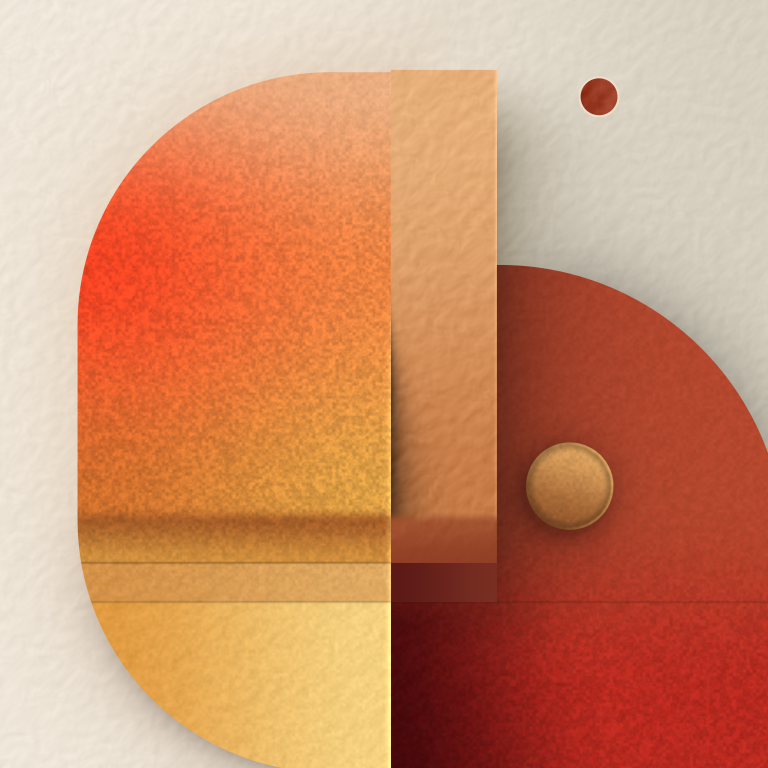
A Shadertoy shader for this background:

```glsl
#define SEAM_X 0.509
#define PANEL_X 0.647
#define TOP_Y 0.909
#define FOLD_Y 0.329
#define LIP_Y 0.267
#define STRIP_Y 0.216
#define GRAIN_SCALE 230.0
#define RELIEF_SCALE 95.0
#define GRAIN_AMOUNT 0.20
#define RELIEF_AMOUNT 0.075

float hash(vec2 p) {
    vec3 q = fract(vec3(p.xyx) * 0.1031);
    q += dot(q, q.yzx + 33.33);
    return fract((q.x + q.y) * q.z);
}
float noise(vec2 p) {
    vec2 i = floor(p), f = fract(p);
    f = f * f * (3.0 - 2.0 * f);
    return mix(mix(hash(i), hash(i + vec2(1, 0)), f.x),
               mix(hash(i + vec2(0, 1)), hash(i + vec2(1, 1)), f.x), f.y);
}
// Bumpy surface lit from the upper left
float relief(vec2 p) {
    vec2 q = p * RELIEF_SCALE, toLight = vec2(-0.3, 0.3);
    q += 1.5 * noise(q * 0.4);
    return noise(q) - noise(q + toLight) + 0.5 * (noise(q * 2.1) - noise(q * 2.1 + toLight));
}
float fill(float d) { return clamp(0.5 - d * iResolution.y, 0.0, 1.0); }
float line(float d, float width) { return exp(-d * d / (width * width)); }
float box(vec2 p, vec2 lo, vec2 hi) {
    vec2 d = max(lo - p, p - hi);
    return max(d.x, d.y);
}
// Half capsule that ends in a straight edge at the seam
float capsule(vec2 p) {
    vec2 q = p - vec2(0.430, clamp(p.y, 0.323, 0.577));
    return max(length(vec2(min(q.x, 0.0), q.y)) - 0.329, p.x - SEAM_X);
}
float arch(vec2 p) {
    vec2 q = p - vec2(0.651, min(p.y, 0.284));
    return max(length(vec2(max(q.x, 0.0), q.y)) - 0.371, SEAM_X - p.x);
}

// Plaster wall with soft contact shadows
vec3 wallColor(vec2 p, float bump) {
    vec3 c = mix(vec3(0.935, 0.905, 0.855), vec3(0.845, 0.815, 0.75), smoothstep(0.3, 1.0, p.x));
    float d = max(capsule(p), 0.0);
    c *= 1.0 - vec3(0.03, 0.07, 0.10) * exp(-d * 16.0);
    c *= 1.0 - 0.22 * exp(-d * 45.0) * (1.0 - smoothstep(0.0, 0.4, p.y));
    float shade = exp(-max(p.x - PANEL_X, 0.0) * 17.0) * (1.0 - smoothstep(0.78, 0.93, p.y));
    c *= 1.0 - vec3(0.32, 0.34, 0.39) * shade * step(PANEL_X, p.x);
    c *= 1.0 - 0.20 * exp(-max(arch(p), 0.0) * 24.0) * smoothstep(0.6, 0.8, p.x);
    return c + bump * 0.6;
}

// Red arch with a deep shadow under the panel
vec3 archColor(vec2 p, float grain, float bump) {
    vec3 c = mix(vec3(0.72, 0.16, 0.12), vec3(0.71, 0.28, 0.18), smoothstep(0.08, 0.36, p.y));
    c *= 1.0 - 0.42 * exp(-max(p.x - PANEL_X, 0.0) * 13.0) * smoothstep(0.12, 0.3, p.y);
    float gloom = (1.0 - smoothstep(0.50, 0.82, p.x + 0.22 * p.y)) * (1.0 - smoothstep(0.18, 0.30, p.y));
    c = mix(c, vec3(0.25, 0.025, 0.04), 0.95 * gloom);
    c *= 1.0 - 0.13 * line(p.y - STRIP_Y, 0.0016);
    return c * (1.0 + grain * mix(0.9, 0.35, smoothstep(0.1, 0.35, p.y))) + bump * 0.3;
}

// Tan panel, its underside and the dark strip below
vec3 panelColor(vec2 p, float bump) {
    vec3 c = mix(vec3(0.79, 0.49, 0.28), vec3(0.90, 0.68, 0.47), smoothstep(0.33, 0.86, p.y));
    float spread = 0.024 - 0.022 * smoothstep(0.33, 0.62, p.y);
    c *= 1.0 - 0.60 * exp(-max(p.x - SEAM_X, 0.0) / spread) * (1.0 - smoothstep(0.50, 0.64, p.y));
    c += 0.08 * line(p.x - PANEL_X, 0.003);
    vec3 underside = mix(vec3(0.57, 0.25, 0.15), vec3(0.64, 0.33, 0.19), smoothstep(LIP_Y, FOLD_Y, p.y));
    c = mix(underside, c, smoothstep(FOLD_Y - 0.010, FOLD_Y + 0.006, p.y));
    vec3 strip = mix(vec3(0.36, 0.10, 0.09), vec3(0.47, 0.18, 0.13), smoothstep(SEAM_X, PANEL_X, p.x));
    return mix(c, strip, fill(p.y - LIP_Y)) + bump * smoothstep(0.25, 0.36, p.y);
}

// Glowing capsule with fold, pale strip and golden base
vec3 capsuleColor(vec2 p, float grain, float bump) {
    float across = smoothstep(0.10, SEAM_X, p.x);
    vec3 c = mix(vec3(0.80, 0.45, 0.18), vec3(0.87, 0.63, 0.27), across);
    c = mix(c, vec3(0.92, 0.54, 0.27), smoothstep(0.36, 0.66, p.y));
    c = mix(c, vec3(0.92, 0.69, 0.51), smoothstep(0.64, 0.90, p.y));
    vec2 glow = (p - vec2(0.10, 0.65)) / vec2(0.26, 0.19);
    c = mix(c, vec3(0.96, 0.25, 0.13), 0.95 * exp(-dot(glow, glow)));
    vec3 fold = mix(vec3(0.82, 0.56, 0.24), vec3(0.63, 0.35, 0.15), smoothstep(LIP_Y, FOLD_Y, p.y));
    c = mix(fold, c, smoothstep(FOLD_Y - 0.010, FOLD_Y + 0.012, p.y));
    c = mix(c, mix(vec3(0.83, 0.57, 0.28), vec3(0.87, 0.66, 0.38), across), fill(p.y - LIP_Y));
    c = mix(c, mix(vec3(0.88, 0.60, 0.25), vec3(0.96, 0.82, 0.50), across), fill(p.y - STRIP_Y));
    c *= 1.0 - 0.22 * (line(p.y - LIP_Y, 0.0016) + 0.7 * line(p.y - STRIP_Y, 0.0016));
    c += vec3(0.14, 0.15, 0.10) * line(p.x - SEAM_X, 0.005) * (1.0 - smoothstep(0.45, 0.65, p.y));
    float grit = smoothstep(0.20, 0.36, p.y) * (1.0 - smoothstep(0.65, 0.95, p.y));
    return c * (1.0 + grain * (0.25 + 0.75 * grit)) + bump * (1.0 - grit) * 0.7;
}

void mainImage(out vec4 fragColor, in vec2 fragCoord) {
    vec2 p = fragCoord / iResolution.xy;
    float bump = RELIEF_AMOUNT * relief(p);
    float grain = GRAIN_AMOUNT * (noise(p * GRAIN_SCALE) + 0.5 * noise(p * GRAIN_SCALE * 1.9) - 0.75);
    vec3 color = mix(wallColor(p, bump), archColor(p, grain, bump), fill(arch(p)));
    float panel = box(p, vec2(SEAM_X, STRIP_Y), vec2(PANEL_X, TOP_Y));
    color = mix(color, panelColor(p, bump), fill(panel));
    color = mix(color, capsuleColor(p, grain, bump), fill(capsule(p)));
    // Small dot with a pale rim
    vec2 spot = p - vec2(0.780, 0.874);
    color = mix(color, vec3(0.93, 0.87, 0.80), fill(length(spot) - 0.0268));
    color = mix(color, vec3(0.60, 0.23, 0.14) + spot.x * 2.0 + bump, fill(length(spot) - 0.024));
    // Brass button with a soft shadow
    vec2 ball = (p - vec2(0.742, 0.367)) / 0.057;
    float r = length(ball);
    color *= 1.0 - 0.30 * exp(-3.5 * max(length(ball + vec2(0.1, 0.15)) - 0.95, 0.0));
    vec3 brass = mix(vec3(0.60, 0.36, 0.18), vec3(0.85, 0.62, 0.36), smoothstep(-0.9, 0.9, ball.y + 0.3 * ball.x));
    brass *= 1.0 - 0.25 * smoothstep(0.75, 0.95, r);
    brass += vec3(0.22, 0.17, 0.10) * line(r - 0.97, 0.035) * smoothstep(-0.5, 0.8, ball.x);
    color = mix(color, brass * (1.0 + 0.5 * grain), fill((r - 1.0) * 0.057));
    fragColor = vec4(clamp(color, 0.0, 1.0), 1.0);
}
```
